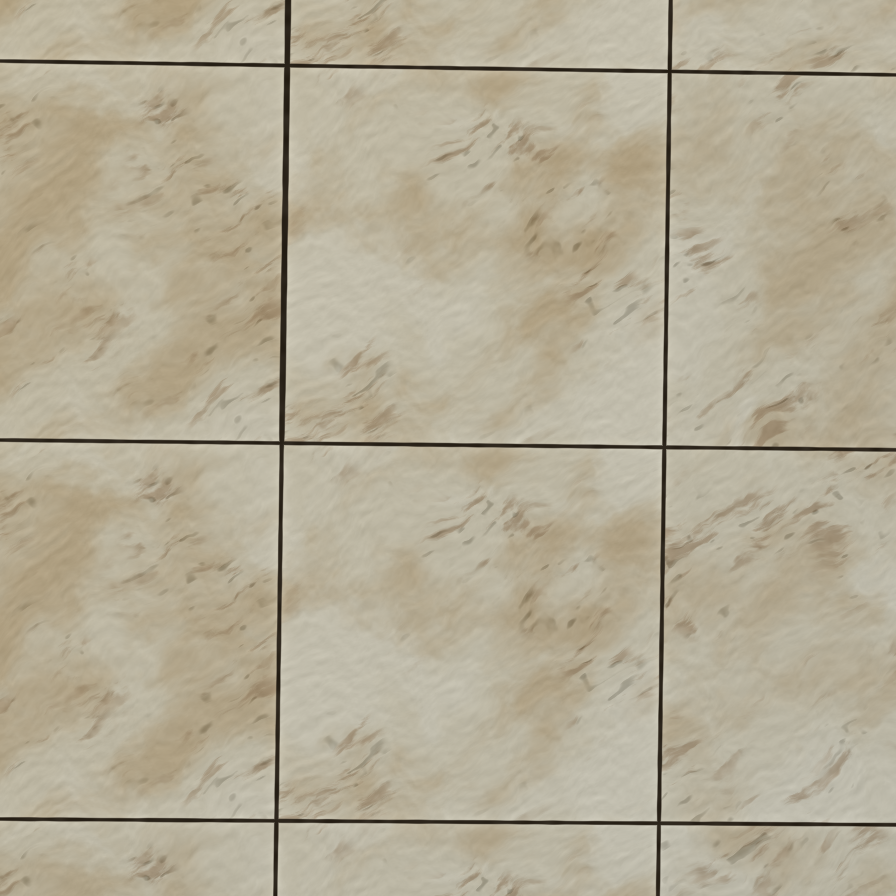
Write a Shadertoy shader that draws this texture.

```glsl
// Beige stone floor tiles with mottled tan stains, diagonal veins and thin dark joints.

const vec2 TILE_SIZE = vec2(0.427, 0.423);
const vec2 GRID_ORIGIN = vec2(0.3073, 0.0859);
const vec3 STONE = vec3(0.735, 0.712, 0.635);
const vec3 PALE = vec3(0.765, 0.750, 0.690);
const vec3 TAN = vec3(0.660, 0.590, 0.465);
const vec3 VEIN = vec3(0.540, 0.450, 0.340);
const vec3 JOINT = vec3(0.150, 0.122, 0.085);

float hash(vec2 p) {
    vec3 q = fract(p.xyx * vec3(0.1031, 0.1030, 0.0973));
    q += dot(q, q.yzx + 33.33);
    return fract((q.x + q.y) * q.z);
}

float noise(vec2 p) {
    vec2 i = floor(p), f = fract(p);
    f = f * f * (3.0 - 2.0 * f);
    return mix(mix(hash(i), hash(i + vec2(1, 0)), f.x),
               mix(hash(i + vec2(0, 1)), hash(i + vec2(1, 1)), f.x), f.y);
}

float fbm(vec2 p) {
    float sum = 0.0, amp = 0.5;
    for (int i = 0; i < 5; i++) {
        sum += amp * noise(p);
        p = mat2(1.6, 1.2, -1.2, 1.6) * p + 7.3;
        amp *= 0.5;
    }
    return sum;
}

vec2 rotate(vec2 p, float a) {
    return mat2(cos(a), -sin(a), sin(a), cos(a)) * p;
}

// Slightly skewed grid: joints lean and converge a little
vec2 gridCoord(vec2 uv) {
    vec2 lean = vec2(-0.0143 * uv.y, uv.x * (0.0056 + 0.0108 * uv.y));
    return (uv + lean - GRID_ORIGIN) / TILE_SIZE;
}

// Printed stone face; columns share a pattern, tiles differ in strength
vec3 stoneColor(vec2 p, vec2 id) {
    float wear = hash(id + 17.0);
    vec2 q = p + vec2(id.x * 11.7 + 40.0, 23.0 + step(0.5, id.x) * id.y * 5.3);
    vec2 warp = vec2(fbm(q * 4.0), fbm(q * 4.0 + 31.0)) - 0.5;
    vec2 grain = rotate(q + 0.12 * warp, 0.6);

    // Broad clouds and rust-tinted blotches
    float cloud = fbm(q * 3.0 + warp * 1.5);
    float blotch = fbm(grain * vec2(5.0, 8.0) + 9.0);
    float stain = smoothstep(0.42, 0.72, 0.5 * (cloud + blotch));
    vec3 col = mix(STONE, PALE, 0.6 * smoothstep(0.50, 0.28, cloud));
    col = mix(col, TAN, stain * mix(0.55, 0.90, wear));

    // Short veins running up to the right, in patches
    float streak = fbm(grain * vec2(9.0, 34.0));
    float patches = smoothstep(0.44, 0.66, fbm(q * 5.0 + 57.0));
    col = mix(col, VEIN, 0.55 * patches * smoothstep(0.56, 0.72, streak));

    // Fine relief and sparse pits
    float relief = fbm(grain * vec2(30.0, 55.0)) - fbm(grain * vec2(30.0, 55.0) + vec2(0.3, 0.6));
    col += 0.07 * relief;
    col -= 0.12 * smoothstep(0.80, 0.95, noise(grain * vec2(24.0, 60.0))) * patches;
    return col + 0.012 * (wear - 0.5);
}

void mainImage(out vec4 fragColor, in vec2 fragCoord) {
    vec2 uv = fragCoord / iResolution.xy;
    float px = 1.0 / min(iResolution.x, iResolution.y);
    vec2 g = gridCoord(uv);
    vec2 id = floor(g);
    vec3 col = stoneColor(g - id, id);

    // Warmer toward the top left, greyer toward the lower right
    float warmth = uv.y - uv.x;
    col += vec3(0.008, 0.000, -0.012) * warmth;

    // Joint distance and half width; one upright joint is wider in its upper part
    vec2 nearest = floor(g + 0.5);
    vec2 dist = abs(g - nearest) * TILE_SIZE;
    vec2 halfWidth = vec2(0.0023, 0.0021);
    halfWidth.x += 0.0010 * smoothstep(0.49, 0.52, uv.y) * step(abs(nearest.x), 0.5);
    halfWidth += 0.0005 * (vec2(noise(uv.yx * 60.0), noise(uv * 60.0)) - 0.5);
    vec2 gap = dist - halfWidth;
    float edge = min(gap.x, gap.y);

    // Pale worn rim beside the joints, then the dark joint itself
    float rim = exp(-max(edge, 0.0) / 0.005);
    col += 0.045 * rim * (0.5 + noise(uv * 45.0));
    float soft = max(0.0010, 0.75 * px);
    vec3 joint = JOINT + 0.06 * (noise(uv * 90.0) - 0.3);
    col = mix(joint, col, smoothstep(-soft, soft, edge));

    fragColor = vec4(clamp(col, 0.0, 1.0), 1.0);
}
```
